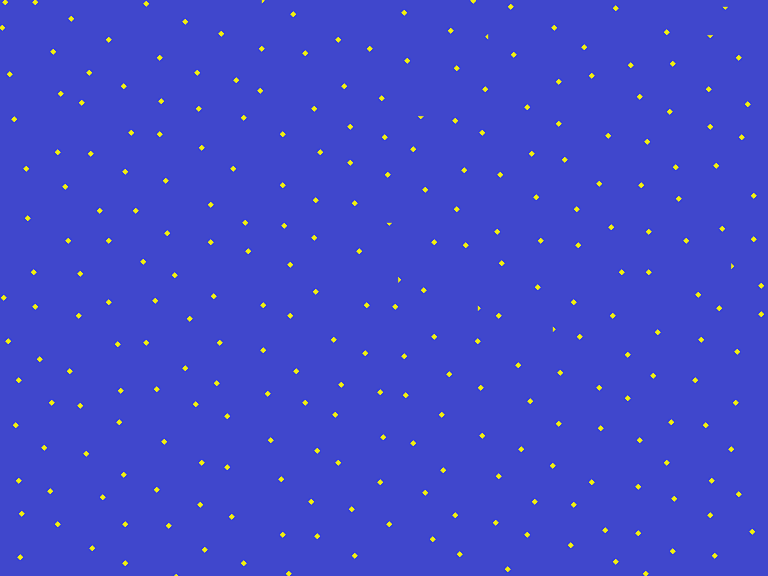
A WebGL 1 fragment shader for this pattern:

```glsl
precision highp float;
// Tiny yellow diamonds scattered evenly over a flat blue ground.

uniform vec2 u_resolution;

const vec3 GROUND_BLUE = vec3(0.25, 0.28, 0.80);
const vec3 RIM_BLUE    = vec3(0.20, 0.24, 0.85);
const vec3 DOT_YELLOW  = vec3(0.95, 0.94, 0.05);

// Lengths are in lattice units, with UNITS of them in the canvas height.
const float UNITS      = 384.0;
const float CELL       = 27.0;   // one dot per square cell
const float JITTER     = 6.0;    // largest shift of a dot from its cell centre
const float TILT       = 0.36;   // rotation of the cell rows in radians
const float DOT_RADIUS = 2.05;   // half diagonal of a diamond
const float RIM_RADIUS = 2.6;
const float DOT_SOFT   = 0.5;    // edge half-widths in pixels
const float RIM_SOFT   = 0.3;
const float CUT_SHARE  = 0.04;   // share of dots cut in half

// Three random values per cell, without sine.
vec3 hash32(vec2 p) {
  vec3 q = fract(vec3(p.xyx) * vec3(0.1031, 0.1030, 0.0973));
  q += dot(q, q.yxz + 33.33);
  return fract((q.xxy + q.yzz) * q.zyx);
}

float inside(float dist, float radius, float blur) {
  return 1.0 - smoothstep(radius - blur, radius + blur, dist);
}

void main() {
  float unitsPerPixel = UNITS / u_resolution.y;
  vec2 p = gl_FragCoord.xy * unitsPerPixel;

  // Tilted rows of cells, every other row moved by half a cell
  float c = cos(TILT);
  float s = sin(TILT);
  mat2 tilt = mat2(c, s, -s, c);
  vec2 q = tilt * p;
  float row = floor(q.y / CELL);
  float stagger = mod(row, 2.0) * 0.5 * CELL;
  vec2 cell = vec2(floor((q.x + stagger) / CELL), row);

  // Dot centre, turned back and snapped so that every dot has the same shape
  vec3 rnd = hash32(cell + 57.0);
  vec2 center = (cell + 0.5) * CELL - vec2(stagger, 0.0);
  center += (rnd.xy * 2.0 - 1.0) * JITTER;
  center = floor(center * tilt) + 0.5;
  vec2 local = p - center;

  // Diamond with a slightly deeper blue rim
  float diamond = abs(local.x) + abs(local.y);
  float dotMask = inside(diamond, DOT_RADIUS, DOT_SOFT * unitsPerPixel);
  float rimMask = inside(length(local), RIM_RADIUS, RIM_SOFT * unitsPerPixel);

  // A few dots lose their upper, right or left half
  if (rnd.z < CUT_SHARE) {
    float kind = rnd.z / CUT_SHARE;
    float side = kind < 0.5 ? local.y : (kind < 0.75 ? local.x : -local.x);
    float keep = inside(side, 0.0, DOT_SOFT * unitsPerPixel);
    dotMask *= keep;
    rimMask *= keep;
  }

  vec3 color = mix(GROUND_BLUE, RIM_BLUE, rimMask);
  color = mix(color, DOT_YELLOW, dotMask);
  gl_FragColor = vec4(color, 1.0);
}
```
